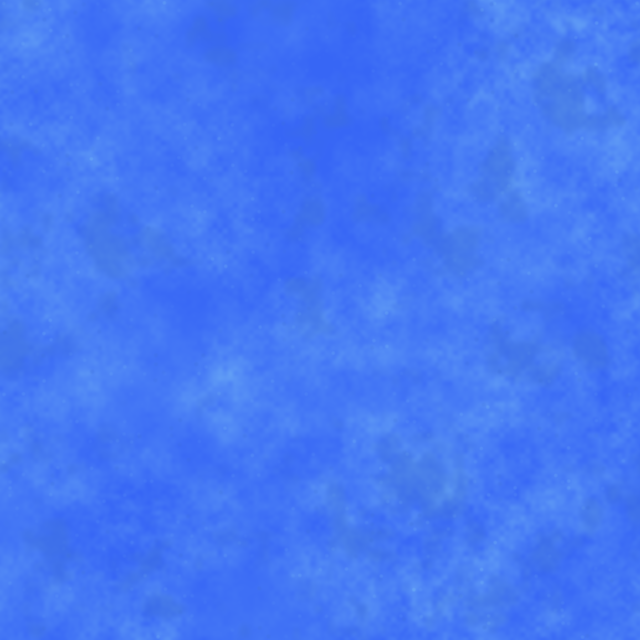
Give the GLSL for this texture, as a three.js fragment shader.

```glsl
varying vec2 vUv;

const vec3 DEEP_BLUE = vec3(0.228, 0.415, 0.962);
const vec3 PALE_BLUE = vec3(0.360, 0.590, 0.960);
const vec3 DULL_BLUE = vec3(0.245, 0.445, 0.860);

float hash(vec2 p, float seed) {
  return fract(sin(dot(p, vec2(127.1, 311.7)) + seed * 74.7) * 43758.5453);
}

// Smooth value noise, centred on zero
float valueNoise(vec2 p, float seed) {
  vec2 cell = floor(p);
  vec2 f = fract(p);
  vec2 w = f * f * (3.0 - 2.0 * f);
  float low = mix(hash(cell, seed), hash(cell + vec2(1.0, 0.0), seed), w.x);
  float high = mix(hash(cell + vec2(0.0, 1.0), seed), hash(cell + 1.0, seed), w.x);
  return mix(low, high, w.y) - 0.5;
}

// Sum of octaves; each is finer by a fixed ratio and weaker by falloff
float layeredNoise(vec2 p, float frequency, float falloff, float seed) {
  float sum = 0.0;
  float amplitude = 1.0;
  for (int i = 0; i < 3; i++) {
    float layer = seed + float(i);
    vec2 shift = vec2(hash(vec2(layer), 1.0), hash(vec2(layer), 2.0));
    sum += amplitude * valueNoise(p * frequency + shift, layer);
    frequency *= 2.13;
    amplitude *= falloff;
  }
  return sum;
}

// Sparse soft dots, one candidate in each grid cell
float specks(vec2 p, float density, float share, float seed) {
  vec2 grid = p * density;
  vec2 cell = floor(grid);
  vec2 jitter = vec2(hash(cell, seed + 1.0), hash(cell, seed + 2.0));
  vec2 centre = mix(vec2(0.4), vec2(0.6), jitter);
  float dotShape = 1.0 - smoothstep(0.08, 0.42, length(fract(grid) - centre));
  float present = step(1.0 - share, hash(cell, seed));
  return dotShape * present * mix(0.4, 1.0, hash(cell, seed + 3.0));
}

void main() {
  // Broad clouds, medium blotches and fine grain
  float clouds = layeredNoise(vUv, 4.3, 0.85, 3.0);
  float blotches = layeredNoise(vUv, 27.0, 0.75, 11.0);
  float grain = valueNoise(vUv * 125.0, 19.0);

  // Grain is stronger where the paint is pale and in scattered patches
  float roughness = 0.7 + 0.7 * clouds + 0.8 * valueNoise(vUv * 5.0, 23.0);
  roughness = clamp(roughness, 0.2, 1.4);

  float tone = 0.32 + 0.56 * clouds;
  tone += roughness * (0.42 * blotches + 0.26 * grain);
  tone += roughness * 0.35 * specks(vUv, 95.0, 0.05, 31.0);
  vec3 color = mix(DEEP_BLUE, PALE_BLUE, clamp(tone, -0.08, 1.25));

  // Faint greyed stains and small dark flecks
  float stain = smoothstep(0.05, 0.65, layeredNoise(vUv, 13.0, 0.7, 41.0));
  float fleck = specks(vUv, 80.0, 0.03, 53.0);
  color = mix(color, DULL_BLUE, 0.45 * stain + 0.3 * fleck);

  gl_FragColor = vec4(color, 1.0);
}
```
